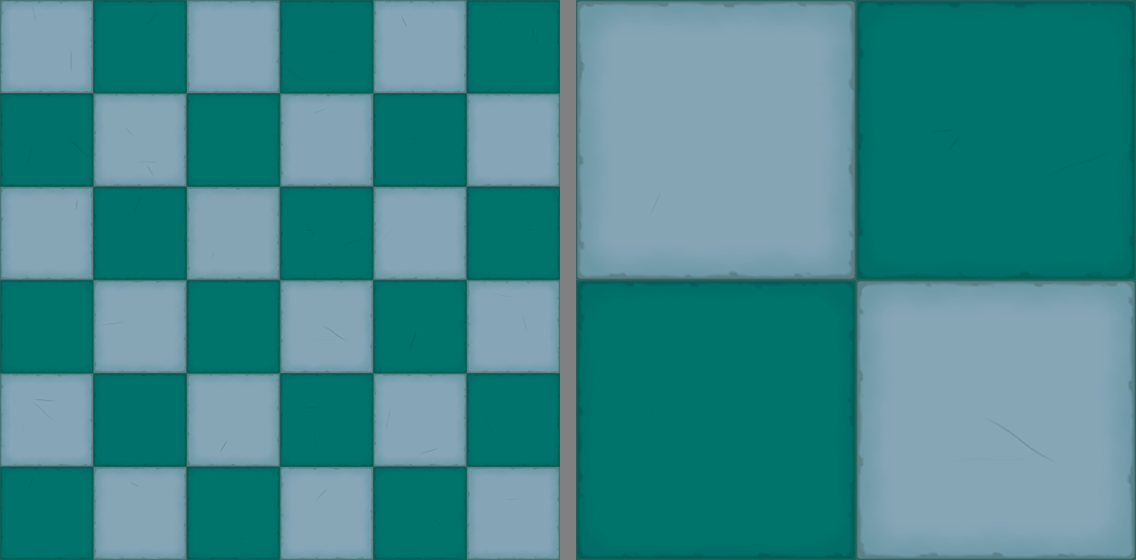
Left: the whole. Right: its middle third, enlarged.
A WebGL 1 fragment shader for this pattern:

```glsl
precision highp float;
// Six by six checkerboard of glazed green and blue-grey tiles with worn rims and hairline scratches.
uniform vec2 u_resolution;

const float TILES = 6.0;
const float GROUT_HALF_WIDTH = 0.005;
const vec3 GREEN = vec3(0.0, 0.45, 0.42);
const vec3 GREEN_RIM = vec3(0.0, 0.36, 0.33);
const vec3 BLUE = vec3(0.525, 0.65, 0.715);
const vec3 BLUE_EDGE = vec3(0.43, 0.60, 0.65);
const vec3 BLUE_RIM = vec3(0.35, 0.49, 0.51);
const vec3 GROUT = vec3(0.13, 0.37, 0.36);

float hash(vec2 p) {
    vec3 q = fract(vec3(p.xyx) * 0.1031);
    q += dot(q, q.yzx + 33.33);
    return fract((q.x + q.y) * q.z);
}

// Distance inward from the border of a rounded unit square.
float insetDistance(vec2 p, float radius) {
    vec2 q = abs(p) - 0.5 + radius;
    return radius - length(max(q, 0.0)) - min(max(q.x, q.y), 0.0);
}

// Layered sines, roughly -1 to 1, different for each seed.
float waves(vec2 p, float seed) {
    float phase = seed * 6.2832;
    return 0.5 * sin(p.x * 17.0 + p.y * 13.0 + phase)
         + 0.3 * sin(p.x * 31.0 - p.y * 37.0 + phase * 3.0)
         + 0.2 * sin(p.x * 71.0 + p.y * 67.0 + phase * 5.0);
}

// Thin stroke that fades toward both of its ends.
float scratch(vec2 p, vec2 center, float angle, float halfLength, float pixel) {
    vec2 along = vec2(cos(angle), sin(angle));
    vec2 q = p - center;
    float t = dot(q, along);
    float across = dot(q, vec2(-along.y, along.x)) + 0.004 * sin(t * 25.0);
    float line = 1.0 - smoothstep(0.001, 0.002 + pixel, abs(across));
    return line * (1.0 - smoothstep(0.3, 1.0, abs(t) / halfLength));
}

float scratches(vec2 p, vec2 cell, float pixel) {
    float total = 0.0;
    for (int i = 0; i < 3; i++) {
        vec2 key = cell + float(i) * vec2(17.0, 29.0);
        vec2 center = 0.7 * (vec2(hash(key + 3.1), hash(key + 8.7)) - 0.5);
        float angle = 6.2832 * hash(key + 12.3);
        float halfLength = mix(0.03, 0.2, hash(key + 21.9));
        float strength = smoothstep(0.3, 1.0, hash(key + 40.2));
        total += strength * scratch(p, center, angle, halfLength, pixel);
    }
    return min(total, 1.0);
}

vec3 glaze(vec2 p, float isBlue, float seed, float pixel) {
    float wobble = waves(p, seed);

    // Soft shading toward the border, deeper on the blue tiles
    float inner = insetDistance(p, 0.16) + 0.012 * wobble;
    vec3 blue = mix(BLUE_EDGE, BLUE, smoothstep(-0.01, 0.14, inner));
    vec3 green = mix(GREEN * 0.95, GREEN, smoothstep(0.0, 0.08, inner));

    // Narrow worn rim with uneven width and small chips
    float chips = smoothstep(0.3, 0.8, waves(p * 1.6, seed + 0.37));
    float rimWidth = 0.013 + 0.005 * wobble + 0.010 * chips;
    float border = insetDistance(p, 0.045);
    float rim = 1.0 - smoothstep(rimWidth - 0.006, rimWidth + 0.006 + pixel, border);
    blue = mix(blue, BLUE_RIM, rim * 0.9);
    green = mix(green, GREEN_RIM, rim * 0.9);
    return mix(green, blue, isBlue);
}

void main() {
    vec2 grid = gl_FragCoord.xy / u_resolution * TILES;
    float pixel = TILES / min(u_resolution.x, u_resolution.y);
    vec2 cell = floor(grid);
    vec2 p = fract(grid) - 0.5;
    float isBlue = mod(cell.x + cell.y, 2.0);
    float seed = hash(cell + 5.0);

    vec3 color = glaze(p, isBlue, seed, pixel);
    color *= 1.0 + 0.012 * (seed - 0.5);
    color *= 1.0 - mix(0.07, 0.11, isBlue) * scratches(p, cell, pixel);

    // Joints between tiles, slightly lighter beside the blue
    float joint = insetDistance(p, 0.015);
    float cover = 1.0 - smoothstep(GROUT_HALF_WIDTH - 0.5 * pixel, GROUT_HALF_WIDTH + 0.5 * pixel, joint);
    vec3 groutColor = mix(GROUT, BLUE_RIM, 0.25 * isBlue);
    gl_FragColor = vec4(mix(color, groutColor, cover), 1.0);
}
```
